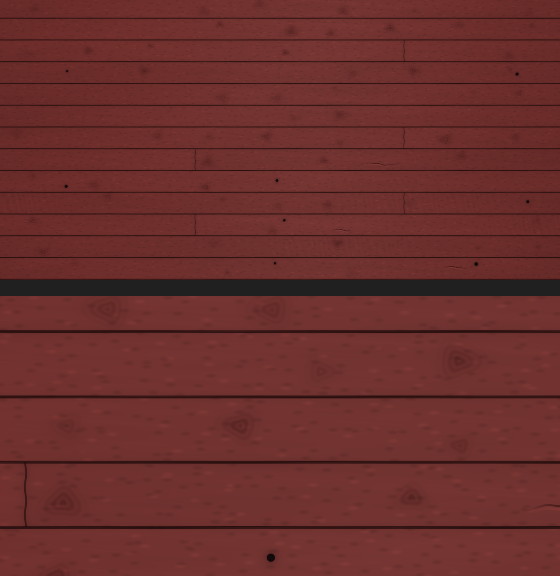
Top: the whole. Bottom: its middle third, enlarged.
Reproduce this texture procedurally as a WebGL 1 fragment shader.

```glsl
precision highp float;
// Weathered red painted horizontal planks with gaps, butt joints, knots, nail holes and cracks.
uniform vec2 u_resolution;

// Lengths are fractions of the canvas height
const float PITCH = 0.0777;          // plank height including its gap
const float FIRST_GAP = 0.0026;      // height of the lowest gap
const float GAP_HALF = 0.0017;
const float JOINT_HALF = 0.0011;
const float JOINT_LEFT = 0.697;
const float JOINT_RIGHT = 1.443;
const float KNOT_CELL = 0.22;
const float KNOT_CHANCE = 0.42;
const float NAIL_CELL = 0.40;
const float NAIL_CHANCE = 0.18;
const float CRACK_CELL = 0.50;
const float CRACK_CHANCE = 0.15;
const vec3 PAINT = vec3(0.437, 0.180, 0.170);
const vec3 FADED = vec3(0.456, 0.206, 0.195);
const vec3 KNOT_TINT = vec3(0.27, 0.10, 0.095);
const vec3 GAP_COLOR = vec3(0.145, 0.055, 0.052);
const vec3 HOLE_COLOR = vec3(0.065, 0.030, 0.032);

float hash(vec2 p) {
  return fract(sin(dot(p, vec2(12.99, 78.23))) * 4375.85);
}

vec2 hash2(vec2 p) {
  return vec2(hash(p), hash(p + 17.3));
}

// Antialiased coverage of a shape whose signed distance is d
float cover(float d, float px) {
  return 1.0 - smoothstep(-0.5 * px, 0.5 * px, d);
}

// Layered sines stretched along the plank
float grain(vec2 p, float seed) {
  float sum = 0.0, amp = 0.4;
  vec2 freq = vec2(4.0, 60.0);
  for (int i = 0; i < 5; i++) {
    float bend = sin(p.x * freq.x + p.y * freq.y * 0.37 + seed * 1.7);
    sum += amp * sin(p.y * freq.y + seed + 1.9 * bend);
    freq *= 1.8;
    amp *= 0.8;
    seed += 2.1;
  }
  return sum;
}

// Cellular noise: distance to the nearest scattered point
float cellular(vec2 p) {
  vec2 cell = floor(p);
  float nearest = 1.0;
  for (int j = -1; j <= 1; j++) {
    for (int i = -1; i <= 1; i++) {
      vec2 c = cell + vec2(float(i), float(j));
      nearest = min(nearest, length(c + hash2(c) - p));
    }
  }
  return nearest;
}

// Butt joint position for a plank row; off canvas when the row has none
float jointX(float row) {
  float phase = mod(row, 3.0);
  if (row > 1.5 && row < 6.5 && phase > 1.5) return JOINT_LEFT;
  if ((row > 2.5 && row < 6.5 && phase < 0.5) || row == 10.0) return JOINT_RIGHT;
  return -9.0;
}

// Offset from a random spot in this row's cell
vec2 spotOffset(vec2 p, vec2 id, float cellWidth) {
  vec2 r = hash2(id + 3.7);
  return p - vec2((id.x + mix(0.2, 0.8, r.x)) * cellWidth, mix(0.2, 0.8, r.y) * PITCH);
}

void main() {
  float px = 1.0 / u_resolution.y;
  vec2 uv = gl_FragCoord.xy / u_resolution;
  vec2 p = gl_FragCoord.xy * px;
  float row = floor((p.y - FIRST_GAP) / PITCH);
  vec2 board = vec2(p.x, p.y - FIRST_GAP - row * PITCH);
  float joint = jointX(row);
  float seed = hash(vec2(row, step(joint, p.x) + 5.0)) * 40.0;

  // Knots push the grain aside
  vec2 id = vec2(floor(p.x / KNOT_CELL), row);
  vec2 d = spotOffset(board, id, KNOT_CELL);
  float present = step(hash(id + 9.1), KNOT_CHANCE);
  float size = mix(0.008, 0.017, hash(id + 6.2));
  float r = length(d * vec2(0.8, 1.0)) * (1.0 + 0.15 * sin(3.0 * atan(d.y, d.x) + seed));
  float halo = present * exp(-r * r / (size * size));
  float fibre = grain(board - vec2(0.0, d.y * 0.6 * halo), seed);

  // Paint fading, board tone, grain and saw marks
  float fade = exp(-3.5 * (uv.x - 0.55) * (uv.x - 0.55) / 0.25);
  vec3 color = mix(PAINT, FADED, fade);
  float cloud = sin(p.x * 5.1 + 2.0 * sin(p.y * 4.3)) * sin(p.y * 6.7 + 1.5 * sin(p.x * 3.1));
  float saw = sin(p.x * 310.0 + board.y * 70.0 + 2.0 * sin(p.x * 47.0 + seed));
  saw *= step(0.6, fract(seed)) * smoothstep(0.0, 1.0, sin(p.x * 4.0 + seed));
  float tone = 0.985 + 0.045 * (fract(seed * 1.7) - 0.5) + 0.022 * fibre;
  color *= tone + 0.015 * cloud + 0.016 * saw - 0.05 * pow(abs(2.0 * uv.x - 1.0), 4.0);
  float rings = 0.75 + 0.25 * sin(r * 900.0 + seed);
  color = mix(color, KNOT_TINT, halo * rings * mix(0.25, 0.7, hash(id + 2.4)));

  // Small dark and pale flecks of worn paint
  float fleck = cellular(p * vec2(28.0, 65.0));
  color *= 1.0 - 0.09 * (1.0 - smoothstep(0.03, 0.25, fleck));
  color *= 1.0 + 0.08 * (1.0 - smoothstep(0.02, 0.16, cellular(p * vec2(17.0, 42.0) + 31.0)));

  // Tapered wavy cracks with a lit lower lip
  id = vec2(floor(p.x / CRACK_CELL), row + 40.0);
  d = spotOffset(board, id, CRACK_CELL);
  d.y += 0.0035 * sin(d.x * 55.0 + seed) + 0.001 * sin(d.x * 170.0);
  float taper = 1.0 - smoothstep(0.01, mix(0.04, 0.09, hash(id)), abs(d.x));
  taper *= step(hash(id + 1.9), CRACK_CHANCE);
  color *= 1.0 + 0.12 * taper * cover(abs(d.y + 0.004) - 0.0015, px);
  color = mix(color, GAP_COLOR, 0.7 * taper * cover(abs(d.y) - 0.0011, px));

  // Gaps between planks, with shaded edges and uneven depth
  float edge = min(board.y, PITCH - board.y);
  float depth = 0.84 + 0.12 * sin(p.x * 9.0 + row * 2.3) * sin(p.x * 23.0 + row);
  color *= 1.0 - 0.10 * exp(-edge / 0.0035);
  color = mix(color, GAP_COLOR, depth * cover(edge - GAP_HALF, px));

  // Butt joints
  float seam = abs(p.x - joint + 0.0008 * sin(board.y * 190.0 + row));
  color *= 1.0 - 0.12 * exp(-seam / 0.004);
  color = mix(color, GAP_COLOR, 0.65 * cover(seam - JOINT_HALF, px));

  // Nail holes
  id = vec2(floor(p.x / NAIL_CELL), row + 80.0);
  d = spotOffset(board, id, NAIL_CELL);
  float hole = length(d) - mix(0.0035, 0.0075, hash(id + 4.6));
  float nailed = step(hash(id + 7.7), NAIL_CHANCE);
  color *= 1.0 - 0.2 * nailed * exp(-max(hole, 0.0) / 0.004);
  color = mix(color, HOLE_COLOR, nailed * 0.95 * cover(hole, px));

  gl_FragColor = vec4(color, 1.0);
}
```
